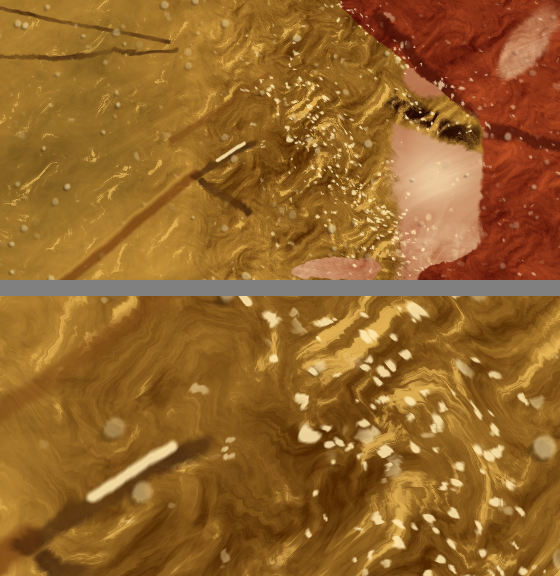
Top, the full canvas; bottom, a detail of the centre.
A Shadertoy shader for this texture:

```glsl
// Cracked amber: honey resin at left, a pale hollow, red resin at right.
// Warped layered sines make clouds and chips, cellular noise scatters
// glints, and distances to segments draw the fractures.

const vec3 AMBER = vec3(0.42, 0.25, 0.05);
const vec3 OLIVE = vec3(0.47, 0.34, 0.11);
const vec3 HONEY = vec3(0.75, 0.55, 0.21);
const vec3 GOLD = vec3(0.92, 0.73, 0.35);
const vec3 RED_DEEP = vec3(0.36, 0.08, 0.03);
const vec3 RED_LIT = vec3(0.70, 0.29, 0.13);
const vec3 ROSE = vec3(0.69, 0.40, 0.25);
const vec3 PALE = vec3(0.90, 0.75, 0.58);
const vec3 SHADOW = vec3(0.24, 0.12, 0.03);
const vec3 SPARK = vec3(1.0, 0.91, 0.68);
const float CHIP_SCALE = 20.0;
const float RAGGED = 0.028;
const mat2 TURN = mat2(0.8, 0.6, -0.6, 0.8);

vec2 hash2(vec2 p) {
    vec3 q = fract(p.xyx * vec3(0.1031, 0.1030, 0.0973));
    q += dot(q, q.yzx + 33.33);
    return fract((q.xx + q.yz) * q.zy);
}

// Layered sines, each octave warped and turned
float layers(vec2 p) {
    float sum = 0.0, amp = 0.5;
    for (int i = 0; i < 6; i++) {
        p += 0.7 * sin(p.yx * 1.3 + float(i));
        sum += amp * sin(p.x) * sin(p.y + 1.0);
        p = TURN * p * 1.9 + 1.7;
        amp *= 0.62;
    }
    return sum;
}

// Cellular spots; share is the fraction of cells that are lit
float glints(vec2 p, float scale, float share) {
    p *= scale;
    float soft = 0.08 + 0.8 * scale / iResolution.y, spot = 0.0;
    for (int k = 0; k < 9; k++) {
        vec2 id = floor(p) + vec2(k % 3, k / 3) - 1.0;
        vec2 rnd = hash2(id + 91.0);
        float d = length(id + 0.15 + 0.7 * hash2(id + 40.0) - p);
        float radius = mix(0.12, 0.40, rnd.y);
        float lit = clamp((share - rnd.x) * 14.0, 0.0, 1.0);
        spot = max(spot, lit * (1.0 - smoothstep(radius - soft, radius + soft, d)));
    }
    return spot;
}

float segment(vec2 p, vec2 a, vec2 b) {
    vec2 ab = b - a;
    return length(p - a - ab * clamp(dot(p - a, ab) / dot(ab, ab), 0.0, 1.0));
}

float stroke(vec2 p, vec2 a, vec2 b, float width) {
    return 1.0 - smoothstep(width * 0.4, width + 0.003, segment(p, a, b));
}

float blob(vec2 p, vec2 centre, vec2 size) {
    vec2 q = (p - centre) / size;
    return exp(-dot(q, q));
}

vec3 ramp(vec3 a, vec3 b, float t) { return mix(a, b, clamp(t, -0.3, 1.1)); }

void mainImage(out vec4 fragColor, in vec2 fragCoord) {
    vec2 p = fragCoord / iResolution.xy * vec2(2.0, 1.0);
    vec2 warp = vec2(layers(p * 8.0), layers(p * 8.0 + 9.0));
    vec2 w = p + RAGGED * warp, bent = p + 0.3 * RAGGED * warp;

    // Clouds, streaks, and chips lit from one side
    float cloud = layers(TURN * p * vec2(4.0, 2.4) + 3.0);
    float streak = layers(vec2(p.x * 9.0 - p.y * 4.0, p.y * 19.0 - p.x * 5.0));
    float chip = layers(w * CHIP_SCALE);
    float relief = chip - layers(w * CHIP_SCALE + vec2(0.22, -0.22));

    // Honey resin: smooth olive at left, shattered brown at centre
    float shatter = smoothstep(0.45, 1.05, p.x + 0.25 * warp.x);
    float band = segment(w, vec2(1.05, 0.65), vec2(1.40, 0.12)) / 0.11;
    band = exp(-band * band);
    float tone = 0.49 + 0.42 * cloud + 0.2 * streak;
    tone += mix(0.08, 0.3, shatter) * chip + mix(0.12, 0.65, shatter) * relief;
    tone += 0.3 * blob(p, vec2(0.35, 0.12), vec2(0.45, 0.16));
    tone += 0.2 * blob(p, vec2(0.75, 0.95), vec2(0.6, 0.12));
    tone -= 0.35 * blob(w, vec2(0.95, 0.38), vec2(0.22, 0.20));
    vec3 col = ramp(mix(OLIVE, AMBER, smoothstep(0.3, 0.9, p.x)), HONEY, tone);
    col = mix(col, GOLD, 0.75 * smoothstep(0.35, 0.85, relief + 0.4 * chip + 0.28 * band));

    // Long brown fractures, dark cracks and a bright sliver
    float fracture = stroke(bent, vec2(0.22, -0.02), vec2(0.70, 0.38), 0.022);
    fracture = max(fracture, 0.6 * stroke(bent, vec2(0.62, 0.50), vec2(0.96, 0.73), 0.014));
    col = mix(col, mix(AMBER, RED_LIT, 0.2), 0.75 * fracture);
    col = mix(col, HONEY, 0.6 * stroke(bent, vec2(0.20, 0.0), vec2(0.68, 0.40), 0.005));
    float crack = stroke(w, vec2(0.0, 0.80), vec2(0.62, 0.82), 0.01);
    crack = max(crack, stroke(bent, vec2(0.0, 0.97), vec2(0.60, 0.85), 0.007));
    crack = max(crack, stroke(w, vec2(0.70, 0.37), vec2(0.90, 0.50), 0.018));
    crack = max(crack, stroke(w, vec2(0.72, 0.35), vec2(0.88, 0.25), 0.018));
    col = mix(col, SHADOW, crack * clamp(0.55 + 0.4 * chip, 0.0, 1.0));
    col = mix(col, SPARK, 0.9 * stroke(bent, vec2(0.78, 0.43), vec2(0.87, 0.49), 0.007));

    // Pale hollow under a dark glassy roof
    float hollow = smoothstep(-0.008, 0.012, 1.06 - 0.35 * w.x - w.y);
    hollow *= smoothstep(1.39, 1.44, w.x + 0.03 * chip);
    hollow = max(hollow, smoothstep(0.4, 0.6, blob(w, vec2(1.53, 0.72), vec2(0.11, 0.07))));
    hollow = max(hollow, smoothstep(0.4, 0.5, blob(w, vec2(1.20, 0.04), vec2(0.17, 0.05))));
    float glow = 0.22 + 0.45 * cloud + 0.65 * blob(p, vec2(1.55, 0.36), vec2(0.13, 0.12));
    glow += (1.0 - smoothstep(0.05, 0.3, p.y)) * (0.25 + 0.45 * streak + 0.4 * relief);
    col = mix(col, ramp(ROSE, PALE, glow), hollow);
    float glass = stroke(w, vec2(1.41, 0.64), vec2(1.68, 0.51), 0.045);
    col = mix(col, ramp(SHADOW, HONEY, 0.3 + chip + relief), 0.85 * glass);

    // Red resin with a pale window and dark seams
    float side = w.x - 1.48 + 0.5 * smoothstep(0.5, 1.0, w.y) - 0.24 * smoothstep(0.0, 0.14, w.y);
    float redMask = smoothstep(-0.006, 0.01, side);
    vec3 red = ramp(RED_DEEP, RED_LIT, 0.44 + 0.4 * cloud + 0.25 * streak + 0.22 * chip + 0.45 * relief);
    float window = smoothstep(0.35, 0.65, blob(TURN * (w - vec2(1.89, 0.85)), vec2(0.0), vec2(0.07, 0.19)));
    red = mix(red, ramp(ROSE, PALE, 0.25 + cloud + 0.5 * relief), 0.8 * window);
    float seam = stroke(w, vec2(1.75, 0.53), vec2(2.02, 0.46), 0.028);
    seam = max(seam, stroke(w, vec2(1.36, 0.92), vec2(1.68, 0.58), 0.03));
    red = mix(red, RED_DEEP * 0.7, 0.65 * seam);
    col = mix(col, red, redMask);

    // Bubbles everywhere, denser glints on the band and the red rim
    float rim = exp(-abs(side - 0.03) * 22.0) * smoothstep(0.4, 0.7, p.y);
    float busy = max(max(band, 0.75 * rim), 0.6 * glass);
    vec2 slant = TURN * w * vec2(1.0, 1.35);
    float spark = glints(slant, 48.0, 0.02 + 0.36 * busy + 0.04 * shatter);
    spark = max(spark, glints(slant + 7.0, 26.0, 0.025 + 0.26 * busy));
    col *= 1.0 - 0.35 * glints(bent + 0.006, 28.0, 0.06);
    spark = max(spark, 0.8 * glints(bent, 28.0, 0.06));
    col = mix(col, mix(SPARK, PALE, redMask), 0.88 * spark);

    fragColor = vec4(clamp(col, 0.0, 1.0), 1.0);
}
```
